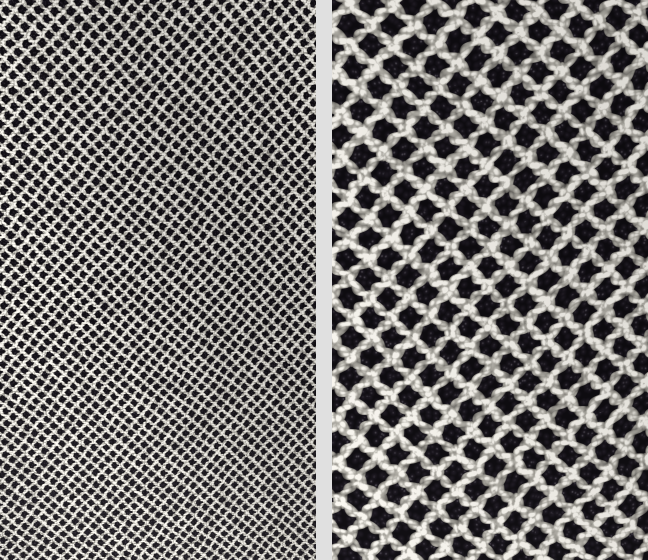
Left, the full canvas; right, a detail of the centre.
This texture is drawn by a Shadertoy shader. Its source:

```glsl
// Fine knitted net of cream yarn over a near-black ground, seen at a slight slant.
// Two families of diagonal two-ply strands form a turned, bent diamond lattice; small
// knots sit at the crossings, and cellular noise breaks the yarn into fibres.

const float TAU = 6.2831853;
const vec3 GROUND = vec3(0.065, 0.055, 0.075);
const vec3 YARN_SHADE = vec3(0.26, 0.25, 0.24);
const vec3 YARN_MID = vec3(0.66, 0.65, 0.62);
const vec3 YARN_LIGHT = vec3(0.93, 0.92, 0.895);

float hash(vec2 p) {
    p = fract(p * vec2(0.1031, 0.1137));
    p += dot(p, p.yx + 33.33);
    return fract((p.x + p.y) * p.x * 7.31);
}

// Distance to the nearest scattered point.
float cellular(vec2 p) {
    vec2 cell = floor(p);
    float nearest = 2.0;
    for (int y = -1; y <= 1; y++)
    for (int x = -1; x <= 1; x++) {
        vec2 c = cell + vec2(x, y);
        vec2 site = c + vec2(hash(c + 51.0), hash(c + 113.0));
        nearest = min(nearest, distance(p, site));
    }
    return nearest;
}

// Canvas position to repeats: larger toward the top left, rows rising to the right.
vec2 netCoords(vec2 p) {
    float x = p.x - 0.5;
    vec2 u = vec2(x * (27.0 - 3.4 * p.y) + 1.6 * x * x,
                  27.6 * p.y - 2.4 * p.y * p.y);
    u += vec2(2.2 * p.y - 0.5 * p.y * p.y, x * (1.2 * p.y - 3.2) - 0.8 * x * x);
    u += 0.13 * sin(u.yx * vec2(0.43, 0.37) + vec2(0.0, 1.7));
    return u + 0.05 * sin(u.yx * vec2(2.3, 1.9) + u * 0.7);
}

// Height of a twisted two-ply strand lying along each integer line.
float strand(float across, float along, float seed) {
    float line = round(across);
    float vary = hash(vec2(line + seed, floor(along) + 200.0));
    float d = across - line + 0.05 * sin(along * TAU + seed);
    float twist = TAU * along + line * 2.1 + seed;
    float radius = mix(0.12, 0.165, vary);
    float height = 0.0;
    for (float side = -1.0; side < 2.0; side += 2.0) {
        float e = (d - side * 0.08 * sin(twist)) / radius;
        float body = sqrt(max(0.0, 1.0 - e * e));
        height = max(height, body * (0.75 + 0.25 * side * cos(twist)));
    }
    return height * mix(0.82, 1.06, vary);
}

// Rounded knot, slightly taller than wide, at each crossing.
float knot(vec2 lattice) {
    vec2 q = lattice - round(lattice);
    vec2 upright = vec2(q.x + q.y, (q.x - q.y) * 0.82);
    float r = length(upright) / 0.38;
    float crease = 0.62 + 0.38 * smoothstep(0.0, 0.14, abs(upright.x + 0.07));
    return sqrt(max(0.0, 1.0 - r * r)) * crease;
}

vec3 yarnColor(float height) {
    vec3 color = mix(YARN_SHADE, YARN_MID, smoothstep(0.08, 0.64, height));
    return mix(color, YARN_LIGHT, smoothstep(0.56, 0.9, height));
}

vec3 net(vec2 p) {
    vec2 u = netCoords(p);
    vec2 lattice = vec2(u.x + u.y, u.x - u.y);
    float height = max(strand(lattice.x, lattice.y, 300.0),
                       strand(lattice.y, lattice.x, 470.0));
    height = max(height, knot(lattice));

    // Fibres, and faint lint in the openings.
    float fleck = cellular(u * 6.0 + 400.0);
    float fibre = mix(1.12, 0.62, smoothstep(0.2, 0.85, fleck));
    float lint = smoothstep(0.25, 0.0, fleck) * hash(floor(u * 2.0) + 400.0);
    vec3 ground = GROUND * mix(1.5, 0.8, smoothstep(0.1, 0.7, fleck)) + 0.2 * lint;
    ground += 0.05 * (1.0 - smoothstep(0.0, 0.9, p.y));
    return mix(ground, yarnColor(height * fibre), smoothstep(0.0, 0.42, height));
}

void mainImage(out vec4 fragColor, in vec2 fragCoord) {
    // Average a small grid of samples for smooth edges.
    const int GRID = 3;
    vec3 color = vec3(0.0);
    for (int j = 0; j < GRID; j++)
    for (int i = 0; i < GRID; i++) {
        vec2 offset = (vec2(i, j) + 0.5) / float(GRID) - 0.5;
        color += net((fragCoord + offset) / iResolution.x);
    }
    color /= float(GRID * GRID);

    // Soft uneven light over the cloth.
    vec2 p = fragCoord / iResolution.xy;
    float light = 1.03 + 0.06 * sin(p.x * 4.0 + p.y * 3.0) - 0.09 * p.x * p.y;
    fragColor = vec4(clamp(color * light, 0.0, 1.0), 1.0);
}
```
